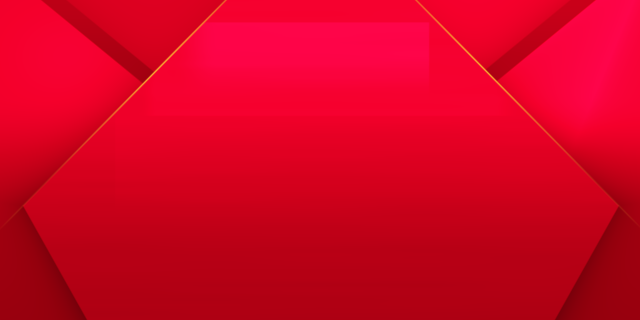
This background is drawn by a WebGL 2 fragment shader. Its source:

```glsl
#version 300 es
// Draws a glossy red hexagonal panel with gold edges over folded crimson wings.
precision highp float;

uniform vec2 u_resolution;
out vec4 fragColor;

// Lengths are in canvas heights; tones run from 0 (deep) to 4 (pink).
const vec3 DEEP = vec3(0.58, 0.00, 0.05);
const vec3 CRIMSON = vec3(0.71, 0.00, 0.08);
const vec3 RED = vec3(0.83, 0.00, 0.11);
const vec3 SCARLET = vec3(0.96, 0.00, 0.17);
const vec3 PINK = vec3(1.00, 0.02, 0.30);
const vec3 GOLD = vec3(1.00, 0.74, 0.20);

const float CENTER_X = 1.003;
const vec2 CORNER = vec2(0.931, 0.357);         // side corner of the panel
const vec2 UPPER_NORMAL = vec2(0.712, 0.702);
const vec2 LOWER_NORMAL = vec2(0.872, -0.489);
const vec2 GROOVE_END = vec2(0.555, 0.738);
const vec2 GROOVE_NORMAL = vec2(0.634, -0.773);
const float GROOVE_WIDTH = 0.050;
const float GOLD_WIDTH = 0.0022;
const float SHADOW_REACH = 0.055;
const float STREAK_AMOUNT = 0.10;

float hash(vec2 p) {
  vec3 q = fract(vec3(p.xyx) * 0.1031);
  q += dot(q, q.yzx + 33.33);
  return fract((q.x + q.y) * q.z);
}

float noise(vec2 p) {
  vec2 i = floor(p), f = fract(p);
  f = f * f * (3.0 - 2.0 * f);
  float low = mix(hash(i), hash(i + vec2(1, 0)), f.x);
  float high = mix(hash(i + vec2(0, 1)), hash(i + vec2(1, 1)), f.x);
  return mix(low, high, f.y);
}

// Maps a tone to the red palette.
vec3 ramp(float t) {
  vec3 c = mix(DEEP, CRIMSON, clamp(t, 0.0, 1.0));
  c = mix(c, RED, clamp(t - 1.0, 0.0, 1.0));
  c = mix(c, SCARLET, clamp(t - 2.0, 0.0, 1.0));
  c = mix(c, PINK, clamp(t - 3.0, 0.0, 1.0));
  return c * (1.0 + 0.3 * clamp(t, -2.0, 0.0));
}

// Soft blob of light, 1 at its center.
float glow(vec2 p, vec2 center, vec2 radius) {
  vec2 d = (p - center) / radius;
  return exp(-dot(d, d));
}

float panelTone(vec2 p, float px) {
  float t = 0.75 + 1.6 * min(p.y, 0.22) + 4.0 * clamp(p.y - 0.22, 0.0, 0.41);
  // Stepped highlight planes.
  float span = smoothstep(0.44, 0.49, p.x) * smoothstep(1.62, 1.54, p.x);
  float upper = smoothstep(-px, px, p.y - 0.638);
  t += upper * (0.12 + 0.26 * span);
  t += 0.10 * smoothstep(-px, px, p.x - 0.36) * smoothstep(0.32, 0.40, p.y) * (1.0 - upper);
  // Pink window, crisp at the top and right.
  float window = smoothstep(0.54, 0.68, p.x) * smoothstep(px, -px, p.x - 1.341);
  window *= smoothstep(px, -px, p.y - 0.930) * smoothstep(0.68, 0.84, p.y);
  t += 0.75 * window;
  return t + STREAK_AMOUNT * (noise(p * vec2(3.0, 45.0)) - 0.5);
}

float wingTone(vec2 p, float right) {
  float t = 0.7 + 2.2 * smoothstep(0.26, 0.70, p.y);
  float leftLight = 0.35 * glow(p, vec2(0.22, 0.82), vec2(0.20, 0.16));
  // Diagonal folds of light on the right wing.
  float fold = p.x - mix(1.79, 1.98, (p.y - 0.54) / 0.46);
  float rays = 0.75 * exp(-max(-fold, 0.0) / 0.22) * exp(-max(fold, 0.0) / 0.06);
  rays *= smoothstep(0.40, 0.72, p.y);
  float rightLight = 0.30 * smoothstep(0.32, 0.62, p.y) + rays;
  return t + mix(leftLight, rightLight, right);
}

void main() {
  vec2 p = gl_FragCoord.xy / u_resolution.y;
  float px = 1.0 / u_resolution.y;
  float right = step(CENTER_X, p.x);
  vec2 q = vec2(abs(p.x - CENTER_X), p.y);

  // Signed distances of the panel sides and the groove.
  float upper = dot(q - CORNER, UPPER_NORMAL);
  float lower = dot(q - CORNER, LOWER_NORMAL);
  float panel = max(upper, lower);
  float groove = dot(q - GROOVE_END, GROOVE_NORMAL) + 0.010 * right;
  float shadow = exp(-max(panel, 0.0) / SHADOW_REACH);

  // Wings below the groove.
  float tone = wingTone(p, right) - 1.0 * shadow;
  tone += 0.25 * right * exp(-max(groove, 0.0) / 0.02) * smoothstep(0.7, 0.9, p.y);

  // Groove and the facets above it.
  float facet = mix(2.35, 3.15, right) - 0.35 * shadow;
  facet -= mix(0.45, 0.90, right) * exp(-max(-groove - GROOVE_WIDTH, 0.0) / 0.06);
  float channel = mix(0.75, 1.15, right) + 0.5 * smoothstep(0.8, 1.0, p.y) - 0.4 * shadow;
  tone = mix(tone, channel, smoothstep(px, -px, groove));
  tone = mix(tone, facet, smoothstep(px, -px, groove + GROOVE_WIDTH));

  // Dark lower corners.
  float corner = 0.15 + 1.2 * p.y - 0.9 * shadow;
  tone = mix(tone, corner, smoothstep(px, -px, upper));

  // Panel over everything.
  tone = mix(tone, panelTone(p, px), smoothstep(px, -px, panel));
  vec3 color = ramp(tone);

  // Gold rim, strongest where the groove meets the panel.
  float rim = smoothstep(GOLD_WIDTH + px, GOLD_WIDTH - px, abs(upper));
  float shine = 0.30 * smoothstep(0.30, 0.60, p.y) + 0.65 * glow(p, vec2(p.x, 0.80), vec2(1.0, 0.19));
  shine = max(shine, 0.12 * smoothstep(0.26, 0.34, p.y));
  color = mix(color, GOLD, rim * shine);

  fragColor = vec4(color, 1.0);
}
```
